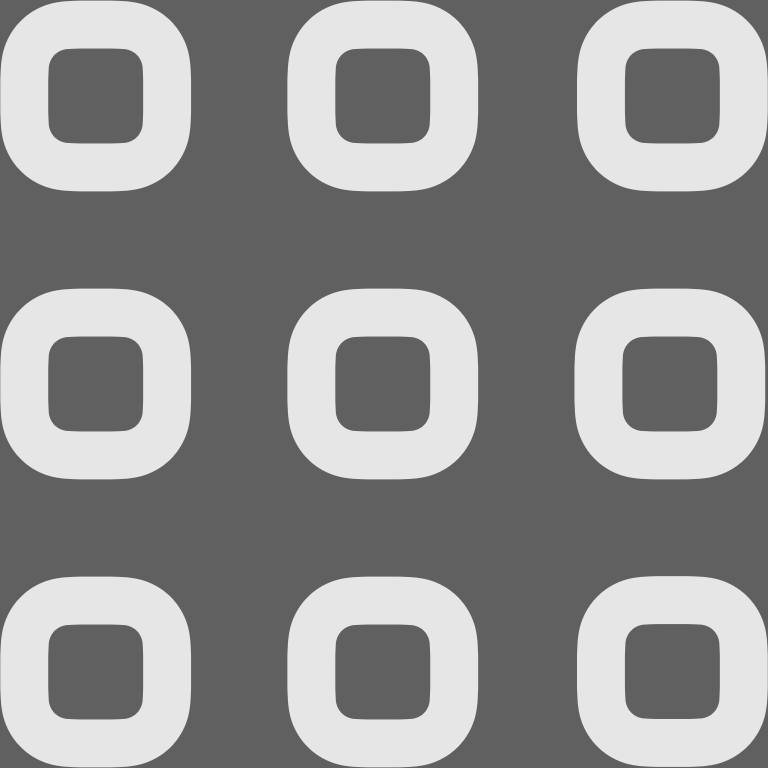
Give the GLSL for this pattern, as a WebGL 2 fragment shader.

```glsl
#version 300 es
precision highp float;
// Three by three grid of thick, pale, softly squared rings on a dark grey ground.

uniform vec2 u_resolution;
out vec4 fragColor;

const float REPEATS = 3.0;
const vec2 FIRST_CENTER = vec2(0.1246, 0.125);
const vec2 PITCH = vec2(0.3738, 0.375);
const float CORE_HALF = 0.0363;     // half side of the square the ring is rounded around
const float RING_RADIUS = 0.0556;   // from that square to the middle of the stroke
const float STROKE_HALF = 0.0312;
const float SIDE_BULGE = 0.0011;
const vec3 GROUND = vec3(0.376);
const vec3 PALE = vec3(0.902);

// Signed distance to a square with rounded corners.
float roundedSquare(vec2 p, float halfSide, float radius) {
    vec2 q = abs(p) - halfSide;
    return length(max(q, 0.0)) + min(max(q.x, q.y), 0.0) - radius;
}

// Squared ring whose sides swell slightly between the corners.
float squaredRing(vec2 p) {
    vec2 a = abs(p);
    float swell = SIDE_BULGE * (1.0 - smoothstep(0.018, 0.05, min(a.x, a.y)));
    float outline = roundedSquare(p, CORE_HALF, RING_RADIUS) - swell;
    return abs(outline) - STROKE_HALF;
}

// Small misplacement of the last column in its outer rows.
vec2 placementDrift(vec2 cell) {
    float lastColumn = step(1.5, cell.x);
    float outerRow = step(0.5, abs(cell.y - 1.0));
    float bottomRow = 1.0 - step(0.5, cell.y);
    return lastColumn * vec2(0.0033 * outerRow, 0.0006 * bottomRow);
}

float coverage(float dist, float pixel) {
    return clamp(0.5 - dist / pixel, 0.0, 1.0);
}

void main() {
    vec2 uv = gl_FragCoord.xy / u_resolution;
    float pixel = 1.0 / min(u_resolution.x, u_resolution.y);

    // Nearest ring and position relative to its center
    vec2 cell = clamp(floor((uv - FIRST_CENTER) / PITCH + 0.5), 0.0, REPEATS - 1.0);
    vec2 center = FIRST_CENTER + cell * PITCH + placementDrift(cell);

    float ring = coverage(squaredRing(uv - center), pixel);
    fragColor = vec4(mix(GROUND, PALE, ring), 1.0);
}
```
